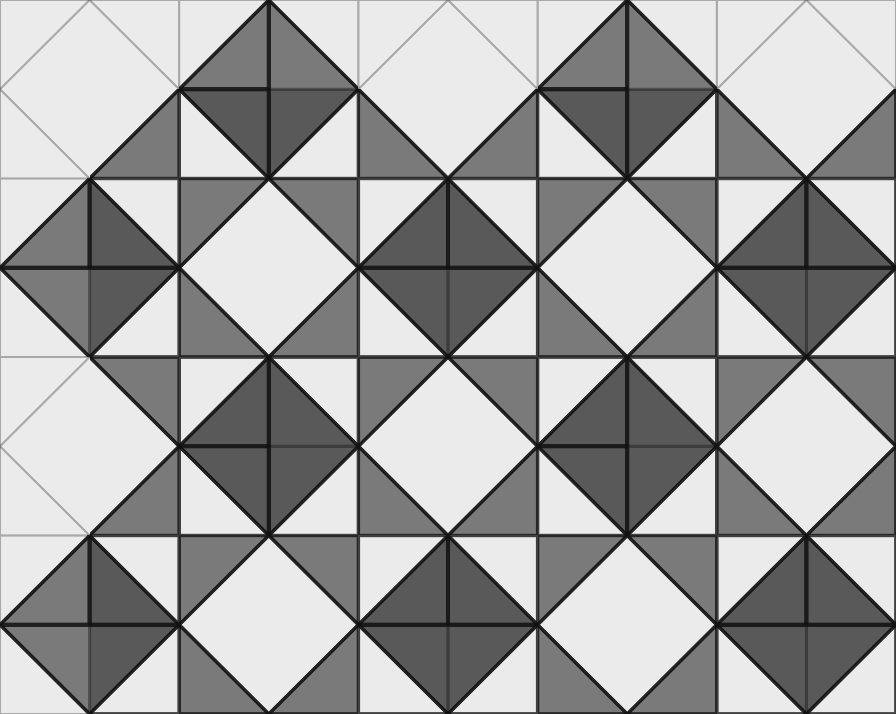
Give the GLSL for this pattern, as a Shadertoy shader.

```glsl
// A 5 by 4 checkerboard of quartered dark diamonds and pale diamonds with grey corners.
// Each cell is split by a diamond distance; the top and left half-cell rim is one
// tone lighter with fainter rules, and translucent ink lines trace every edge.

// Coverage of a line of the given half width, with a soft edge of one pixel.
float stroke(float dist, float halfWidth, float pixel) {
    return 1.0 - smoothstep(halfWidth - 0.5 * pixel, halfWidth + 0.5 * pixel, abs(dist));
}

// Three paper tones: pale, grey and dark.
float tone(float level) {
    return level < 0.5 ? 0.92 : (level < 1.5 ? 0.48 : 0.35);
}

void mainImage(out vec4 fragColor, in vec2 fragCoord) {
    // Cell coordinates, counted from the top left
    vec2 uv = fragCoord / iResolution.xy;
    vec2 p = vec2(uv.x, 1.0 - uv.y) * vec2(5.0, 4.0);
    float pixel = 4.0 / iResolution.y;
    vec2 cell = floor(p);
    vec2 q = fract(p) - 0.5;
    vec2 a = abs(q);

    bool solid = mod(cell.x + cell.y, 2.0) > 0.5;
    bool oddColumn = mod(cell.x, 2.0) > 0.5;
    bool rim = min(p.x, p.y) < 0.5;

    // Diamond and corner fills
    float diamond = (a.x + a.y - 0.5) * 0.7071;
    float inside = 1.0 - smoothstep(-0.5 * pixel, 0.5 * pixel, diamond);
    float lighter = rim ? 1.0 : 0.0;
    float centre = tone(solid ? 2.0 - lighter : 0.0);
    float corner = tone(solid ? 0.0 : 1.0 - lighter);
    float shade = mix(corner, centre, inside);

    // Cell borders
    float border = stroke(0.5 - max(a.x, a.y), rim ? 0.006 : 0.010, pixel);
    shade = mix(shade, 0.06, border * (rim ? 0.30 : 0.78));

    // Diamond outlines
    bool faintOutline = rim && !solid;
    float outline = stroke(diamond, faintOutline ? 0.006 : 0.010, pixel);
    shade = mix(shade, 0.06, outline * (faintOutline ? 0.30 : 0.90));

    // Quartering lines, one arm of each cross being fainter
    if (solid) {
        bool faintAcross = oddColumn && q.x > 0.0;
        bool faintDown = !oddColumn && q.y > 0.0;
        float across = stroke(q.y, faintAcross ? 0.009 : 0.012, pixel);
        float down = stroke(q.x, faintDown ? 0.009 : 0.012, pixel);
        shade = mix(shade, 0.06, inside * across * (faintAcross ? 0.40 : 0.85));
        shade = mix(shade, 0.06, inside * down * (faintDown ? 0.40 : 0.85));
    }

    fragColor = vec4(vec3(shade), 1.0);
}
```
